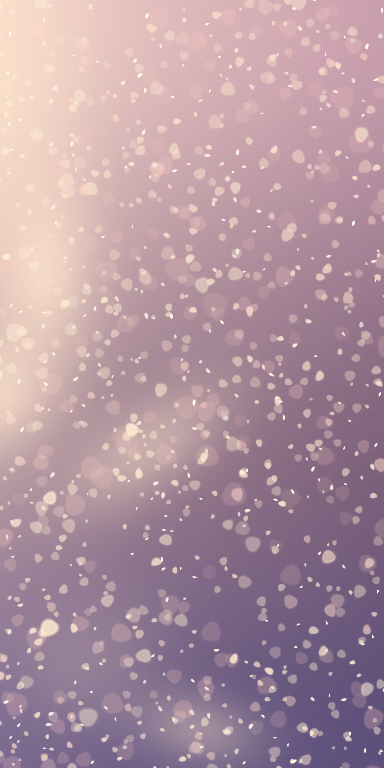
This background is drawn by a WebGL 1 fragment shader. Its source:

```glsl
precision highp float;
// Dusky pink-to-violet haze with warm glows and scattered bokeh flakes.
uniform vec2 u_resolution;

#define GLOW_COLOR vec3(0.98, 0.88, 0.79)
#define FLAKE_CREAM vec3(1.0, 0.94, 0.83)
#define FLAKE_PINK vec3(0.98, 0.79, 0.76)
#define SPARK_WHITE vec3(1.0, 0.99, 0.93)
#define FLAKE_OPACITY 1.0
#define CLUSTER_SCALE 5.0
#define GRAIN 0.012

vec3 hash3(vec2 p) {
    vec3 q = fract(vec3(p.xyx) * vec3(0.1031, 0.1030, 0.0973));
    q += dot(q, q.yxz + 33.33);
    return fract((q.xxy + q.yzz) * q.zyx);
}

float noise(vec2 p) {
    vec2 cell = floor(p), f = fract(p);
    f = f * f * (3.0 - 2.0 * f);
    float low = mix(hash3(cell).x, hash3(cell + vec2(1.0, 0.0)).x, f.x);
    float high = mix(hash3(cell + vec2(0.0, 1.0)).x, hash3(cell + 1.0).x, f.x);
    return mix(low, high, f.y);
}

mat2 rotation(float angle) {
    float c = cos(angle), s = sin(angle);
    return mat2(c, s, -s, c);
}

// Soft elliptical light, tilted by an angle.
float glow(vec2 p, vec2 center, vec2 size, float angle) {
    vec2 d = rotation(-angle) * (p - center) / size;
    return exp(-dot(d, d));
}

// Three-stop vertical gradient.
vec3 ramp(vec3 low, vec3 middle, vec3 high, float t) {
    vec3 lower = mix(low, middle, smoothstep(0.0, 0.45, t));
    return mix(lower, high, smoothstep(0.35, 1.0, t));
}

vec3 haze(vec2 p) {
    float t = p.y * 0.5;
    vec3 left = ramp(vec3(0.48, 0.41, 0.56), vec3(0.71, 0.59, 0.63), vec3(0.98, 0.86, 0.80), t);
    vec3 right = ramp(vec3(0.36, 0.31, 0.48), vec3(0.49, 0.38, 0.48), vec3(0.79, 0.62, 0.68), t);
    vec3 color = mix(left, right, pow(clamp(p.x, 0.0, 1.0), 0.75));
    color = mix(color, GLOW_COLOR, 0.75 * glow(p, vec2(0.0, 1.8), vec2(0.20, 0.42), 0.0));
    color = mix(color, GLOW_COLOR, 0.85 * glow(p, vec2(0.11, 1.30), vec2(0.13, 0.24), 0.0));
    color = mix(color, GLOW_COLOR, 0.80 * glow(p, vec2(0.0, 0.98), vec2(0.14, 0.17), -0.4));
    color = mix(color, GLOW_COLOR, 0.48 * glow(p, vec2(0.38, 0.83), vec2(0.24, 0.11), 0.6));
    color = mix(color, GLOW_COLOR, 0.20 * glow(p, vec2(0.22, 0.27), vec2(0.20, 0.18), 0.5));
    return mix(color, GLOW_COLOR, 0.38 * glow(p, vec2(0.52, 0.10), vec2(0.16, 0.09), -0.2));
}

// One scattered layer: rgb is the weighted tint, a the transparency left.
// radii: smallest and largest; look: density, opacity, elongation, edge width.
vec4 flakes(vec2 p, float cellSize, vec2 radii, vec4 look, vec3 paleTint, float seed) {
    vec3 tintSum = vec3(0.0);
    float weight = 0.0001, clear = 1.0;
    vec2 base = floor(p / cellSize);
    for (int j = -1; j <= 1; j++) {
        for (int i = -1; i <= 1; i++) {
            vec2 cell = base + vec2(float(i), float(j));
            vec3 place = hash3(cell + seed);
            vec3 trait = hash3(cell + seed + 71.7);
            vec2 center = (cell + place.xy) * cellSize;
            float density = look.x * (0.45 + 1.1 * noise(center * CLUSTER_SCALE + seed));
            float radius = mix(radii.x, radii.y, trait.x * trait.x);
            vec2 d = rotation(trait.y * 6.283) * (p - center);
            d.x *= 1.0 + look.z * trait.z;
            float angle = atan(d.y, d.x + 0.000001);
            float wobble = 1.0 + 0.07 * sin(3.0 * angle + 6.283 * trait.z);
            float r = length(d) / (radius * wobble);
            float disc = 1.0 - smoothstep(1.0 - look.w, 1.0 + look.w, r);
            float rim = 0.85 + 0.15 * smoothstep(0.4, 0.9, r);
            float halo = 0.18 * exp(-1.6 * r * r);
            float strength = look.y * mix(0.4, 1.0, trait.z) * step(place.z, density);
            float alpha = clamp(strength * (disc * rim + halo), 0.0, 1.0);
            tintSum += alpha * mix(paleTint, FLAKE_PINK, 0.75 * trait.y * trait.y);
            weight += alpha;
            clear *= 1.0 - alpha * FLAKE_OPACITY;
        }
    }
    return vec4(tintSum / weight, clear);
}

vec3 cover(vec3 color, vec4 layer) {
    return mix(layer.rgb, color, layer.a);
}

void main() {
    vec2 p = gl_FragCoord.xy / u_resolution.x;
    vec3 color = haze(p);

    // Far blurred discs first, then brighter flakes and crisp sparks.
    color = cover(color, flakes(p, 0.085, vec2(0.016, 0.032), vec4(0.50, 0.28, 0.15, 0.16), FLAKE_PINK, 11.0));
    color = cover(color, flakes(p, 0.058, vec2(0.010, 0.020), vec4(0.42, 0.58, 0.20, 0.20), FLAKE_CREAM, 37.0));
    color = cover(color, flakes(p, 0.048, vec2(0.006, 0.014), vec4(0.36, 0.88, 0.45, 0.28), FLAKE_CREAM, 83.0));
    color = cover(color, flakes(p, 0.180, vec2(0.017, 0.025), vec4(0.22, 0.95, 0.15, 0.22), FLAKE_CREAM, 129.0));
    color = cover(color, flakes(p, 0.040, vec2(0.004, 0.008), vec4(0.30, 1.20, 1.30, 0.35), SPARK_WHITE, 171.0));

    color += GRAIN * (hash3(floor(p * 384.0)).x - 0.5);
    gl_FragColor = vec4(clamp(color, 0.0, 1.0), 1.0);
}
```
